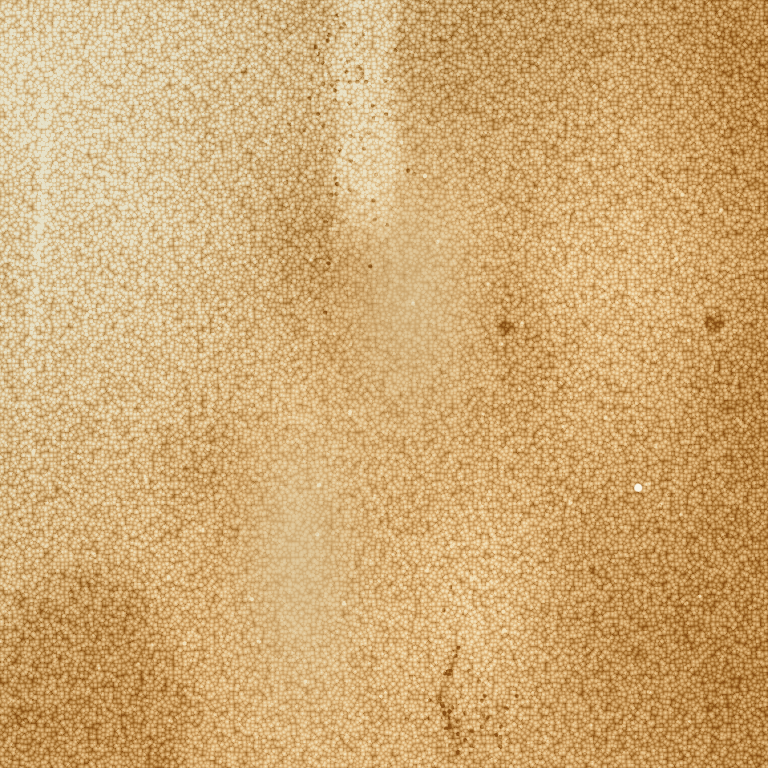
A Shadertoy shader for this texture:

```glsl
#define GRAIN_CELLS 190.0
#define GRAIN_CONTRAST 0.78
#define GRAIN_VARIETY 0.34
#define BASE_TONE 0.55
#define SPOT_COUNT 14
#define SPECK_CELLS 120.0
#define UMBER vec3(0.53, 0.31, 0.08)
#define OCHRE vec3(0.65, 0.45, 0.19)
#define TAN vec3(0.75, 0.57, 0.33)
#define SAND vec3(0.84, 0.68, 0.45)
#define CREAM vec3(0.90, 0.78, 0.58)
#define IVORY vec3(0.94, 0.89, 0.76)

vec2 hash2(vec2 p) {
    vec3 q = fract(vec3(p.xyx) * vec3(0.1031, 0.1030, 0.0973));
    q += dot(q, q.yzx + 33.33);
    return fract((q.xx + q.yz) * q.zy);
}

// Nearest cell point: x is its distance, y a random value of that cell
vec2 cellular(vec2 p) {
    vec2 cell = floor(p), nearest = vec2(9.0, 0.0);
    for (int j = -1; j <= 1; j++)
    for (int i = -1; i <= 1; i++) {
        vec2 id = cell + vec2(i, j);
        float d = length(id + 0.1 + 0.8 * hash2(id) - p);
        if (d < nearest.x) nearest = vec2(d, hash2(id + 71.0).x);
    }
    return nearest;
}

// Layered sines, turned and bent at each octave
float waves(vec2 p) {
    float sum = 0.0, amp = 0.5;
    for (int i = 0; i < 5; i++) {
        sum += amp * sin(p.x + 1.3 * sin(p.y)) * cos(p.y * 0.9 + 0.7);
        p = mat2(1.5, 1.1, -1.1, 1.5) * p + 2.1;
        amp *= 0.55;
    }
    return sum;
}

float glow(vec2 p, vec2 center, vec2 radii) {
    vec2 q = (p - center) / radii;
    return exp(-dot(q, q));
}

// Broad stains and washes
float washTone(vec2 p) {
    vec2 w = p + 0.025 * vec2(waves(p * 14.0), waves(p * 14.0 + 5.0));
    float t = BASE_TONE + 0.05 * waves(p * vec2(16.0, 8.0));
    t += 0.27 * glow(w, vec2(0.06, 0.92), vec2(0.30, 0.33));
    t += 0.10 * glow(w, vec2(0.15, 0.50), vec2(0.25, 0.30));
    t += 0.12 * glow(w, vec2(0.80, 0.65), vec2(0.13, 0.13));
    t += 0.13 * glow(w, vec2(0.40, 0.25), vec2(0.09, 0.20));
    t += 0.15 * glow(w, vec2(0.63, 0.20), vec2(0.09, 0.13));
    t += 0.08 * glow(w, vec2(0.56, 0.62), vec2(0.07, 0.16));
    t -= 0.17 * glow(w, vec2(0.41, 0.67), vec2(0.06, 0.12));
    t -= 0.13 * glow(w, vec2(0.72, 0.97), vec2(0.24, 0.13));
    t -= 0.14 * glow(w, vec2(0.67, 0.57), vec2(0.05, 0.14));
    t -= 0.14 * glow(w, vec2(0.28, 0.36), vec2(0.07, 0.13));
    t -= 0.18 * glow(w, vec2(0.83, 0.14), vec2(0.15, 0.24));
    t -= 0.24 * smoothstep(0.80, 1.04, w.x);
    float pool = length((w - vec2(0.11, 0.08)) / vec2(0.15, 0.18));
    return t - 0.20 * smoothstep(1.15, 0.75, pool);
}

// Pale vertical runs and a fine scratch
float streakTone(vec2 p) {
    float x = p.x + 0.010 * waves(p * 30.0);
    float run = smoothstep(0.425, 0.455, x) * smoothstep(0.525, 0.495, x);
    float scratch = exp(-pow((p.x - 0.07 * p.y - 0.002) / 0.007, 2.0));
    return 0.25 * run * smoothstep(0.64, 0.78, p.y)
         + 0.16 * scratch * smoothstep(0.40, 0.60, p.y) * smoothstep(0.95, 0.80, p.y);
}

// Round brown spots of random size and strength
float spotTone(vec2 p) {
    float t = 0.0;
    for (int i = 0; i < SPOT_COUNT; i++) {
        vec2 seed = vec2(float(i) * 7.0 + 3.0, 19.0);
        vec2 size = hash2(seed + 40.0);
        float r = mix(0.003, 0.013, size.x * size.x);
        float d = length(p - hash2(seed)) + 0.002 * waves(p * 160.0);
        t += mix(0.12, 0.38, size.y) * smoothstep(r * 1.25, r * 0.6, d);
    }
    return t;
}

void mainImage(out vec4 fragColor, in vec2 fragCoord) {
    vec2 p = fragCoord / iResolution.xy;

    // Soft veils wash out the grain
    float veil = glow(p, vec2(0.53, 0.62), vec2(0.09, 0.17))
               + glow(p, vec2(0.39, 0.27), vec2(0.08, 0.17));
    veil = min(veil, 1.0);
    vec2 grain = cellular(p * GRAIN_CELLS);
    float relief = GRAIN_CONTRAST * (0.40 - grain.x) + GRAIN_VARIETY * (grain.y - 0.5);
    float tone = washTone(p) + streakTone(p) - spotTone(p) + relief * (1.0 - 0.6 * veil);

    // Dark specks along the run and the lower drip, rare pale flecks elsewhere
    vec2 speck = cellular(p * SPECK_CELLS);
    float dotMask = smoothstep(0.45, 0.20, speck.x);
    float drip = glow(p, vec2(0.585 + 0.008 * sin(p.y * 50.0), 0.09), vec2(0.008, 0.08));
    float trail = 0.20 * glow(p, vec2(0.46, 0.90), vec2(0.05, 0.17)) + 0.5 * drip
                + 0.25 * glow(p, vec2(0.62, 0.07), vec2(0.04, 0.05));
    tone -= 0.45 * dotMask * step(1.0 - trail, speck.y) + 0.22 * drip;
    tone += 0.35 * dotMask * step(speck.y, 0.006);

    // Brown to ivory ramp, cooler at the upper left and under the veils
    vec3 color = mix(UMBER, OCHRE, smoothstep(-0.10, 0.16, tone));
    color = mix(color, TAN, smoothstep(0.14, 0.36, tone));
    color = mix(color, SAND, smoothstep(0.34, 0.56, tone));
    color = mix(color, CREAM, smoothstep(0.54, 0.76, tone));
    color = mix(color, IVORY, smoothstep(0.74, 1.02, tone));
    float cool = max(0.8 * veil, smoothstep(0.2, 1.1, p.y - p.x + 0.4));
    color *= mix(vec3(1.01, 0.99, 0.96), vec3(0.96, 0.99, 1.03), cool);

    // One bright pinhole
    float pinhole = smoothstep(0.0065, 0.0040, length(p - vec2(0.831, 0.365)));
    fragColor = vec4(mix(color, vec3(0.98, 0.96, 0.90), pinhole), 1.0);
}
```
